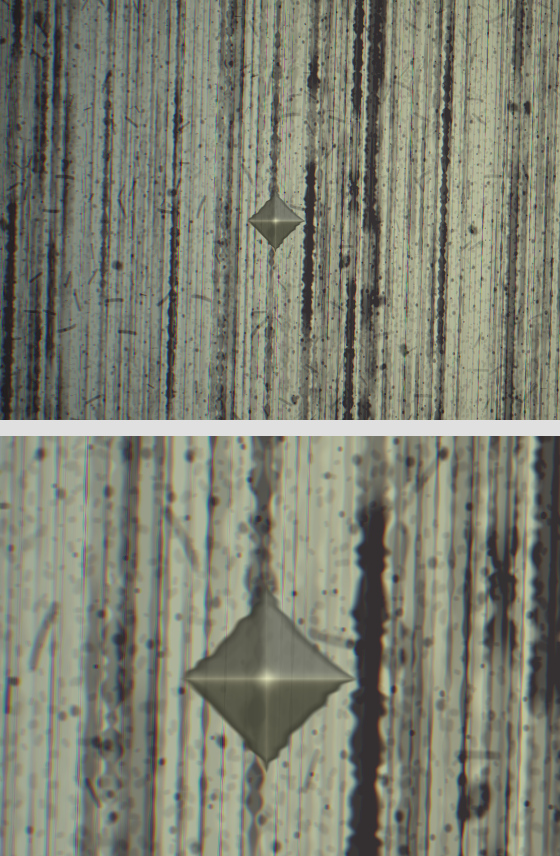
Top: the whole. Bottom: its middle third, enlarged.
Give the GLSL for this texture, as a Shadertoy shader.

```glsl
// Brushed metal under a microscope, with a pyramid-shaped hardness indent.
// Cellular grooves of several widths run almost vertically; pits and short
// scratches are scattered over them, and a slight colour fringe is added.

vec3 hash3(vec2 cell) {
    vec3 q = fract(cell.xyx * vec3(0.1031, 0.1030, 0.0973));
    q += dot(q, q.yxz + 33.33);
    return fract((q.xxy + q.yzz) * q.zyx);
}

// Layered sines, from 0 to 1
float wave(float t, float phase) {
    return 0.5 + 0.25 * (sin(t + 6.0 * phase)
         + sin(2.3 * t + 17.0 * phase + 1.7 * sin(0.7 * t + phase)));
}

// One random groove per column, fading in and out along its length
float grooves(vec2 p, float freq, float seed) {
    float x = p.x * freq, dark = 0.0;
    for (int k = -1; k <= 1; k++) {
        float column = floor(x) + float(k);
        vec3 r = hash3(vec2(column, seed));
        float halfWidth = mix(0.1, 0.42, r.y);
        float ragged = 0.16 * (wave(p.y * 85.0, r.z * 9.0) - 0.5);
        float strength = mix(0.4, 1.0, smoothstep(0.25, 0.65, wave(p.y * mix(3.0, 12.0, r.z), r.x * 7.0)));
        float d = abs(x - column - r.x) + ragged;
        dark = max(dark, r.z * strength * (1.0 - smoothstep(halfWidth * 0.4, halfWidth * 1.2, d)));
    }
    return dark;
}

// The few deep grooves: position, half width, depth
float deepGrooves(vec2 p) {
    const vec3 deep[11] = vec3[11](
        vec3(0.03, 0.012, 0.7), vec3(0.10, 0.006, 0.5), vec3(0.25, 0.007, 0.5),
        vec3(0.417, 0.009, 0.7), vec3(0.535, 0.007, 0.5), vec3(0.65, 0.010, 0.5),
        vec3(0.738, 0.013, 0.9), vec3(0.842, 0.011, 0.85), vec3(0.88, 0.015, 0.8),
        vec3(1.056, 0.008, 0.7), vec3(1.222, 0.014, 0.6));
    float dark = 0.0;
    for (int i = 0; i < 11; i++) {
        float phase = float(i) * 1.37;
        float ragged = 0.005 * (wave(p.y * 70.0, phase) + wave(p.y * 163.0, phase + p.x * 3.0) - 1.0);
        float strength = mix(0.4, 1.0, smoothstep(0.25, 0.55, wave(p.y * 7.0, phase)));
        float d = abs(p.x - deep[i].x) + ragged;
        dark = max(dark, deep[i].z * strength * (1.0 - smoothstep(deep[i].y * 0.6, deep[i].y * 1.15, d)));
    }
    return dark;
}

// Scattered capsules: round pits for zero length, otherwise scratches
float flecks(vec2 p, float freq, float seed, float share, float len, float thick) {
    vec2 x = p * freq * vec2(1.0, 0.8);
    float dark = 0.0;
    for (int j = -1; j <= 1; j++)
    for (int i = -1; i <= 1; i++) {
        vec2 cell = floor(x) + vec2(i, j);
        vec3 r = hash3(cell + seed * 17.0);
        vec2 o = x - cell - r.xy;
        float angle = 40.0 * r.x;
        o = mat2(cos(angle), sin(angle), -sin(angle), cos(angle)) * o;
        o.y += 0.5 * o.x * o.x * (r.y - 0.5);
        float d = length(vec2(max(abs(o.x) - len * (0.4 + r.y), 0.0), o.y));
        float radius = thick * (0.5 + r.y);
        dark = max(dark, step(r.z, share) * (1.0 - smoothstep(radius * 0.4, radius * 1.4, d)));
    }
    return dark;
}

// Brightness of the worn surface, from 0 to 1
float surface(vec2 p) {
    vec2 g = vec2(p.x - 0.028 * (p.y - 0.5), p.y);
    float t = 1.0 - 0.46 * grooves(g, 21.0, 3.0)
                  - 0.56 * grooves(g, 52.0, 11.0)
                  - 0.48 * grooves(g, 120.0, 29.0);
    t -= deepGrooves(g);
    t -= 0.42 * flecks(p, 44.0, 2.0, 0.45, 0.0, 0.13);
    t -= 0.55 * flecks(p, 13.0, 5.0, 0.16, 0.05, 0.09);
    t -= 0.14 * flecks(p, 105.0, 7.0, 0.6, 0.15, 0.25);
    float scratchMask = mix(0.42, 0.2, smoothstep(0.2, 0.9, p.x));
    t -= scratchMask * flecks(p, 17.0, 9.0, 0.5, 0.26, 0.045);
    return clamp(t, 0.0, 1.0);
}

// Four-sided indent with bright ridges; alpha is its coverage
vec4 indent(vec2 q, float t) {
    vec2 a = pow(abs(q) / vec2(0.069, 0.073), vec2(0.88));
    float edge = a.x + a.y - 1.0 + 0.08 * (wave(q.y * 150.0, q.x * 9.0) - 0.5);
    vec3 upper = mix(vec3(0.36, 0.36, 0.31), vec3(0.45, 0.46, 0.41), smoothstep(-0.01, 0.01, q.x));
    vec3 facet = mix(vec3(0.33, 0.33, 0.27), upper, smoothstep(-0.004, 0.004, q.y));
    facet *= 0.9 + 0.18 * t;
    float ridge = 0.2 * exp(-abs(q.y) / 0.003) + 0.07 * exp(-abs(q.x) / 0.003);
    float glint = 0.25 * exp(-dot(q, q) / 0.00006);
    facet += (ridge + glint) * vec3(1.0, 1.0, 0.8);
    facet *= 1.0 - 0.25 * smoothstep(-0.15, 0.0, edge);
    return vec4(facet, 1.0 - smoothstep(-0.04, 0.05, edge));
}

void mainImage(out vec4 fragColor, in vec2 fragCoord) {
    vec2 p = fragCoord / iResolution.y;

    // Colour fringe, wider towards the left
    vec2 fringe = vec2(mix(0.0028, 0.0009, smoothstep(0.0, 0.9, p.x)), 0.0);
    vec3 t = vec3(surface(p + fringe), surface(p), surface(p - fringe));

    // Cool light on the left, warm on the right, dim at the rim
    vec3 metal = mix(vec3(0.62, 0.66, 0.61), vec3(0.72, 0.735, 0.615), smoothstep(0.1, 0.9, p.x));
    vec2 fromLamp = p - vec2(0.87, 0.5);
    float light = 1.03 - 0.4 * dot(fromLamp, fromLamp);
    vec3 color = mix(vec3(0.2, 0.185, 0.19), metal, t) * light;

    vec4 mark = indent(p - vec2(0.656, 0.474), t.g);
    fragColor = vec4(mix(color, mark.rgb, mark.a), 1.0);
}
```
